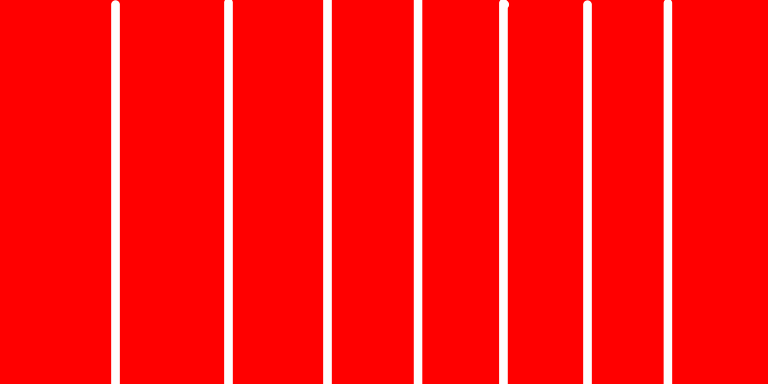
Write a WebGL 2 fragment shader that draws this pattern.

```glsl
#version 300 es
precision highp float;
// Seven thin white vertical strokes on red, their gaps narrowing to the right.

uniform vec2 u_resolution;
out vec4 fragColor;

// Distance to a vertical round-ended stroke that runs down past the lower edge.
float strokeDistance(vec2 p, vec2 tip, float radius) {
    vec2 d = p - tip + vec2(0.0, radius);
    return length(vec2(d.x, max(d.y, 0.0))) - radius;
}

void main() {
    // Canvas heights: x runs from 0 to 2, y from 0 to 1
    vec2 p = gl_FragCoord.xy / u_resolution.y;
    p.x *= 2.0 * u_resolution.y / u_resolution.x;

    float nearest = 10.0;
    float center = 0.3008;
    for (int i = 0; i < 7; i++) {
        float n = float(i);

        // Rounded tops end at slightly different heights
        float top = 1.005 + 0.006 * cos((n - 2.4) * 1.2);

        // The last two strokes sit a little further right
        float x = center + 0.0046 * step(4.5, n);
        nearest = min(nearest, strokeDistance(p, vec2(x, top), 0.0112));

        // The fifth stroke has a small bulge at its tip
        if (i == 4) {
            nearest = min(nearest, length(p - vec2(x + 0.002, 0.988)) - 0.0125);
        }

        // Gaps shrink toward a constant spacing
        center += 0.2018 + 0.0924 * exp(-0.5 * n);
    }

    // Soft edge about one pixel wide
    float edge = 0.6 / u_resolution.y;
    float ink = 1.0 - smoothstep(-edge, edge, nearest);
    vec3 red = vec3(1.0, 0.0, 0.0);
    vec3 white = vec3(1.0, 0.995, 0.995);
    fragColor = vec4(mix(red, white, ink), 1.0);
}
```
